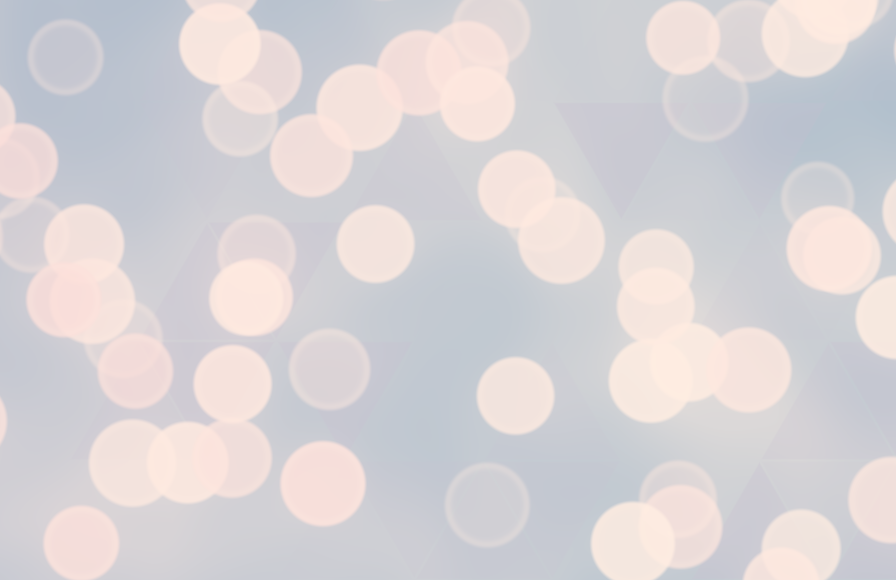
Give the GLSL for this background, as a Shadertoy shader.

```glsl
// Soft peach bokeh discs in small clusters over a hazy blue-grey faceted backdrop.

// Lengths are fractions of the canvas height.
const float CELL = 0.25;          // spacing of disc clusters
const float RADIUS = 0.070;       // mean disc radius
const float EDGE = 0.0045;        // softness of disc edges
const int MAX_DISCS = 3;          // discs per cluster
const float FAINT_SHARE = 0.27;   // share of nearly clear discs
const float HALO = 0.09;          // glow around a disc
const float FACET_SCALE = 4.2;    // triangles per height
const float FACET_DEPTH = 0.16;   // strength of triangle tint

const vec3 BLUE  = vec3(0.665, 0.735, 0.795);
const vec3 MIST  = vec3(0.855, 0.845, 0.845);
const vec3 LILAC = vec3(0.780, 0.745, 0.815);
const vec3 PINK  = vec3(0.985, 0.865, 0.850);
const vec3 CREAM = vec3(1.000, 0.930, 0.885);

vec3 hash3(vec3 p) {
    p = fract(p * vec3(0.1031, 0.1030, 0.0973));
    p += dot(p, p.yxz + 33.33);
    return fract((p.xxy + p.yxx) * p.zyx);
}

// Broad drifting haze from layered sines, about 0 to 1.
float haze(vec2 p) {
    float sum = 0.0, gain = 0.26;
    for (int i = 0; i < 4; i++) {
        sum += gain * sin(p.x * 4.3 + 1.7 * sin(p.y * 3.1 + float(i)))
                    * cos(p.y * 3.7 - 1.3 * sin(p.x * 2.3));
        p = mat2(0.8, 0.6, -0.6, 0.8) * p * 1.6 + 2.1;
        gain *= 0.6;
    }
    return 0.55 + sum;
}

// Sparse triangles with feathered edges.
float facets(vec2 p) {
    vec2 q = vec2(p.x - 0.577 * p.y, 1.155 * p.y) * FACET_SCALE;
    vec2 id = floor(q), f = q - id;
    float upper = step(1.0, f.x + f.y);
    f = mix(f, 1.0 - f, upper);
    float inside = min(min(f.x, f.y), 1.0 - f.x - f.y);
    float pick = hash3(vec3(id + 40.0, upper + 7.0)).x;
    return smoothstep(0.0, 0.02, inside) * smoothstep(0.55, 1.0, pick);
}

vec3 backdrop(vec2 p, vec2 uv) {
    float light = haze(p);
    light += 0.32 * exp(-5.0 * dot(uv - vec2(0.58, 0.46), uv - vec2(0.58, 0.46)));
    light -= 0.14 * smoothstep(0.65, 1.0, uv.y);
    vec3 color = mix(BLUE, MIST, clamp(light, 0.0, 1.0));
    color = mix(color, LILAC, 0.22 * smoothstep(0.7, 0.0, uv.x));
    return mix(color, LILAC, FACET_DEPTH * 2.0 * facets(p));
}

// Lays one translucent disc with a thin bright rim and a halo.
vec3 addDisc(vec3 color, float dist, float radius, vec3 tint, float opacity) {
    float edge = dist - radius;
    float fill = 1.0 - smoothstep(-EDGE, EDGE, edge);
    float rim = exp(-pow((edge + 1.5 * EDGE) / (1.5 * EDGE), 2.0));
    float halo = HALO * opacity * exp(-max(edge, 0.0) / 0.022);
    color = mix(color, tint, max(fill * opacity, halo));
    return mix(color, CREAM, 0.22 * rim * fill);
}

void mainImage(out vec4 fragColor, in vec2 fragCoord) {
    vec2 uv = fragCoord / iResolution.xy;
    vec2 p = fragCoord / iResolution.y;
    vec3 color = backdrop(p, uv);

    // Clusters sit on a jittered grid; each is a short chain of discs.
    vec2 home = floor(p / CELL);
    for (int y = -1; y <= 1; y++)
    for (int x = -1; x <= 1; x++) {
        vec2 cell = home + vec2(x, y);
        vec3 seed = hash3(vec3(cell + 20.0, 3.0));
        vec2 center = (cell + 0.15 + 0.7 * seed.xy) * CELL;
        int count = 1 + int(seed.z * float(MAX_DISCS));
        for (int i = 0; i < count; i++) {
            vec3 look = hash3(vec3(cell + 50.0, float(i) * 5.0 + 11.0));
            vec3 move = hash3(vec3(cell + 90.0, float(i) * 7.0 + 17.0));
            float angle = 6.2832 * move.x;
            float reach = i == 0 ? 0.0 : mix(0.045, 0.125, move.y);
            vec2 spot = center + reach * vec2(cos(angle), sin(angle));
            float radius = RADIUS * mix(0.91, 1.08, look.x);
            float warmth = clamp(0.75 * look.y + 0.45 * uv.x, 0.0, 1.0);
            float opacity = look.z < FAINT_SHARE ? mix(0.18, 0.42, move.z)
                                                 : mix(0.68, 0.90, move.z);
            color = addDisc(color, length(p - spot), radius,
                            mix(PINK, CREAM, warmth), opacity);
        }
    }
    fragColor = vec4(color, 1.0);
}
```
